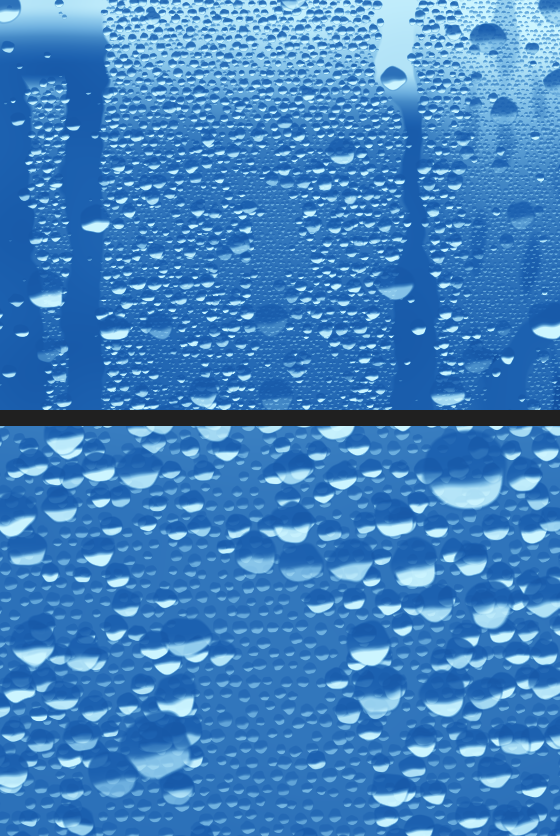
Top: the whole. Bottom: its middle third, enlarged.
A WebGL 1 fragment shader for this texture:

```glsl
precision highp float;

// Condensation on a cold blue window: beaded water, fine mist and wiped runnels.
// A single scalar tone is built from light, zones and four layers of jittered
// drops (dark cap, bright bowl), then turned into colour by a palette ramp.

uniform vec2 u_resolution;

// Palette, from shadow to glint
const vec3 SHADE = vec3(0.05, 0.28, 0.59);
const vec3 DEEP  = vec3(0.11, 0.38, 0.69);
const vec3 BLUE  = vec3(0.18, 0.45, 0.73);
const vec3 MID   = vec3(0.27, 0.54, 0.78);
const vec3 SKY   = vec3(0.42, 0.68, 0.87);
const vec3 PALE  = vec3(0.57, 0.80, 0.93);
const vec3 GLOW  = vec3(0.80, 0.96, 1.00);

// Drop spacing, in canvas heights
const float FINE_PITCH   = 0.0135;
const float SMALL_PITCH  = 0.026;
const float MEDIUM_PITCH = 0.044;
const float LARGE_PITCH  = 0.105;
const float ROW_SQUASH   = 0.82;
const float JITTER       = 0.46;
const float GLINT_TONE   = 5.3;
const float CAP_TONE     = -0.35;

vec3 hash3(vec2 p) {
    vec3 k = vec3(dot(p, vec2(127.1, 311.7)), dot(p, vec2(269.5, 183.3)), dot(p, vec2(419.2, 371.9)));
    return fract(sin(k) * 43758.545);
}

// Gradient noise, about -0.7 to 0.7
float corner(vec2 cell, vec2 f, vec2 o) {
    return dot(hash3(cell + o).xy * 2.0 - 1.0, f - o);
}

float noise(vec2 p) {
    vec2 i = floor(p), f = fract(p);
    vec2 u = f * f * f * (f * (f * 6.0 - 15.0) + 10.0);
    return mix(mix(corner(i, f, vec2(0, 0)), corner(i, f, vec2(1, 0)), u.x),
               mix(corner(i, f, vec2(0, 1)), corner(i, f, vec2(1, 1)), u.x), u.y);
}

float below(float edge, float soft, float v) {
    return 1.0 - smoothstep(edge - soft, edge + soft, v);
}

float band(float x, float centre, float halfWidth, float soft) {
    return below(halfWidth, soft, abs(x - centre));
}

// Shares of the glass: x upper beads, y lower beads, z mist, w wiped clear
vec4 zones(vec2 p) {
    float patches = noise(p * vec2(7.0, 4.0) + 3.0);
    float x = p.x + 0.034 * noise(p * vec2(9.0, 6.0)) + 0.016 * noise(p * 24.0);
    float y = p.y;
    float left = band(x, 0.0, 0.07 + 0.04 * below(0.35, 0.05, y), 0.005);
    float runnel = band(x, 0.205, 0.048, 0.005);
    float top = band(x, 0.0, 0.2, 0.005) * smoothstep(0.78, 0.82, y);
    float centre = 0.965 + 0.045 * below(0.75, 0.07, y);
    float width = 0.021 + 0.025 * smoothstep(0.70, 0.82, y) + 0.026 * below(0.38, 0.05, y);
    float channel = band(x, centre, width, 0.005);
    float pools = smoothstep(0.06, 0.1, patches + 0.6 * (0.22 - y)) * smoothstep(1.12, 1.2, x) * below(0.38, 0.1, y);
    float clear = max(max(max(left, runnel), max(top, channel)), pools);
    float column = band(x, 0.67, 0.055, 0.02) * below(0.56, 0.07, y);
    float mist = max(column, smoothstep(1.09, 1.17, x));
    mist = max(mist, smoothstep(0.14, 0.3, patches) * below(0.4, 0.1, y));
    float upper = smoothstep(0.56, 0.76, y);
    return vec4((1.0 - clear) * vec3((1.0 - mist) * vec2(upper, 1.0 - upper), mist), clear);
}

// Daylight falling from the top, fading sooner on the wiped glass
float backdrop(vec2 p) {
    float right = smoothstep(1.0, 1.2, p.x);
    float fog = 0.4 + 0.65 * smoothstep(0.0, 0.6, p.y) + 3.6 * smoothstep(0.57 - 0.1 * right, 0.98, p.y);
    fog += right * (0.5 * smoothstep(0.2, 0.6, p.y) - 1.1 * smoothstep(0.1, 0.28, noise(p * vec2(15.0, 5.0))));
    float fade = mix(0.92, 0.76, smoothstep(0.5, 0.8, p.x));
    float wiped = -0.05 + 4.7 * smoothstep(fade - 0.08, fade + 0.07, p.y);
    return mix(fog, wiped, zones(p).w) + 0.5 * noise(p * 3.5);
}

// One staggered layer of drops; share gives the chance of a drop in each zone
float drops(float tone, vec2 p, float pitch, vec4 share, float contrast) {
    vec2 size = pitch * vec2(1.0, ROW_SQUASH);
    vec2 g = p / size;
    for (int j = -1; j <= 1; j++) {
        for (int i = -1; i <= 1; i++) {
            float row = floor(g.y) + float(j);
            float shift = 0.5 * mod(row, 2.0);
            vec2 cell = vec2(floor(g.x - shift) + float(i), row);
            vec3 h = hash3(cell + pitch * 911.0);
            vec2 centre = (cell + vec2(shift + 0.5, 0.5) + JITTER * (h.xy - 0.5)) * size;
            float radius = pitch * mix(0.3, 0.5, fract(h.z * 17.0 + h.x));
            vec2 q = (p - centre) / radius;
            if (dot(q, q) > 1.7) continue;
            vec4 zone = zones(centre);
            if (h.z > dot(share, zone)) continue;
            q.y *= mix(1.2, 0.92, fract(h.y * 9.0));
            q += 0.28 * vec2(noise(q + h.xy * 50.0), noise(q + h.yz * 70.0));
            float d = length(q);
            float soft = 0.04 + 0.6 / (u_resolution.y * radius);
            float cover = below(0.93, soft, d);
            float cap = smoothstep(-0.5, 0.3, q.y);
            float bowl = below(-0.2 + 0.15 * q.x, 0.1 + soft, q.y) * below(0.86, soft, d);
            bowl *= mix(0.75, 1.0, h.x) * (1.0 - 0.6 * zone.z * step(0.04, pitch));
            float body = mix(tone, CAP_TONE, contrast * (0.25 + 0.5 * cap));
            tone = mix(tone, mix(body, GLINT_TONE, contrast * bowl), cover);
        }
    }
    return tone;
}

vec3 ramp(float t) {
    vec3 c = mix(SHADE, DEEP, clamp(t + 1.0, 0.0, 1.0));
    c = mix(c, BLUE, clamp(t, 0.0, 1.0));
    c = mix(c, MID, clamp(t - 1.0, 0.0, 1.0));
    c = mix(c, SKY, clamp(t - 2.0, 0.0, 1.0));
    c = mix(c, PALE, clamp(t - 3.0, 0.0, 1.0));
    return mix(c, GLOW, clamp(t - 4.0, 0.0, 1.0));
}

void main() {
    vec2 p = gl_FragCoord.xy / u_resolution.y;
    float tone = backdrop(p);
    tone = drops(tone, p, FINE_PITCH, vec4(0.6, 0.9, 0.95, 0.0), 0.55);
    tone = drops(tone, p, SMALL_PITCH, vec4(0.97, 0.66, 0.07, 0.02), 1.0);
    tone = drops(tone, p, MEDIUM_PITCH, vec4(0.06, 0.62, 0.07, 0.05), 1.0);
    tone = drops(tone, p, LARGE_PITCH, vec4(0.02, 0.14, 0.18, 0.12), 1.0);
    gl_FragColor = vec4(ramp(tone), 1.0);
}
```
